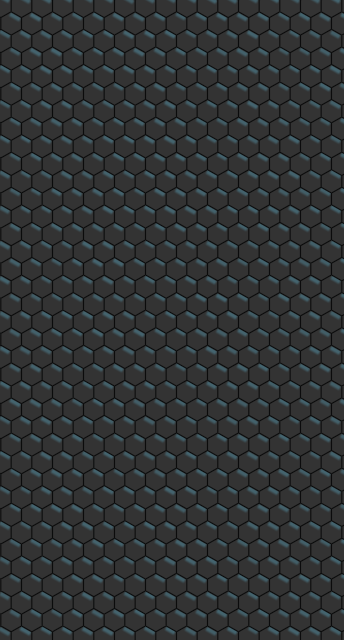
Reproduce this pattern procedurally as a Shadertoy shader.

```glsl
// Dark honeycomb of pointy-top hexagons with thin black joints and a soft
// blue glint inside each upper right side. Two interleaved rectangular
// lattices give the nearest cell; slow drift and a hash vary the glints.

const float COLUMNS_PER_HEIGHT = 30.97;
const float ROWS_PER_HEIGHT = 36.47;
const float COLUMN_SHIFT = 0.04;
const float ROW_SHIFT = 0.335;
const float ROW_STEP = 0.8660254;
const float JOINT_HALF_WIDTH = 0.0235;
const float JOINT_SOFTNESS = 0.8;

const vec3 CELL_COLOR = vec3(0.200, 0.200, 0.200);
const vec3 JOINT_COLOR = vec3(0.022, 0.024, 0.025);
const vec3 GLINT_COLOR = vec3(0.265, 0.385, 0.425);

float hash(vec2 p) {
    return fract(sin(dot(p, vec2(127.1, 311.7))) * 43758.5453);
}

// Centre of the hexagon of unit width that contains p.
vec2 hexCenter(vec2 p) {
    vec2 period = vec2(1.0, 2.0 * ROW_STEP);
    vec2 a = round(p / period) * period;
    vec2 b = (floor(p / period) + 0.5) * period;
    return dot(p - a, p - a) < dot(p - b, p - b) ? a : b;
}

// Distance from a point inside the hexagon to its nearest side.
float hexEdge(vec2 q) {
    q = abs(q);
    return 0.5 - max(q.x, dot(q, vec2(0.5, ROW_STEP)));
}

// Soft bar running along the inside of the upper right side.
float glint(vec2 q, float shift, float halfLength) {
    float depth = 0.5 - dot(q, vec2(0.5, ROW_STEP)) - shift;
    float along = abs(dot(q, vec2(ROW_STEP, -0.5)));
    float across = smoothstep(-0.04, 0.06, depth) * (1.0 - smoothstep(0.11, 0.29, depth));
    return across * (1.0 - smoothstep(halfLength - 0.08, halfLength + 0.08, along));
}

void mainImage(out vec4 fragColor, in vec2 fragCoord) {
    // Height units, measured downward from the top for the rows
    float column = fragCoord.x / iResolution.y * COLUMNS_PER_HEIGHT - COLUMN_SHIFT;
    float row = (1.0 - fragCoord.y / iResolution.y) * ROWS_PER_HEIGHT - ROW_SHIFT;
    vec2 p = vec2(column, -row * ROW_STEP);
    float blur = JOINT_SOFTNESS * COLUMNS_PER_HEIGHT / iResolution.y;

    vec2 center = hexCenter(p);
    vec2 q = p - center;
    float random = hash(round(center * vec2(2.0, 1.0 / ROW_STEP)));

    // Glint wanders slowly over the sheet, with slight change per cell
    float shift = 0.01 + 0.025 * sin(center.x * 1.3 + center.y * 0.35) + 0.015 * (random - 0.5);
    float halfLength = mix(0.24, 0.28, random);
    float strength = mix(0.88, 1.05, fract(random * 7.3));
    vec3 color = mix(CELL_COLOR, GLINT_COLOR, strength * glint(q, shift, halfLength));

    // Joints between cells
    float joint = 1.0 - smoothstep(JOINT_HALF_WIDTH - blur, JOINT_HALF_WIDTH + blur, hexEdge(q));
    color = mix(color, JOINT_COLOR, joint);

    fragColor = vec4(color, 1.0);
}
```
